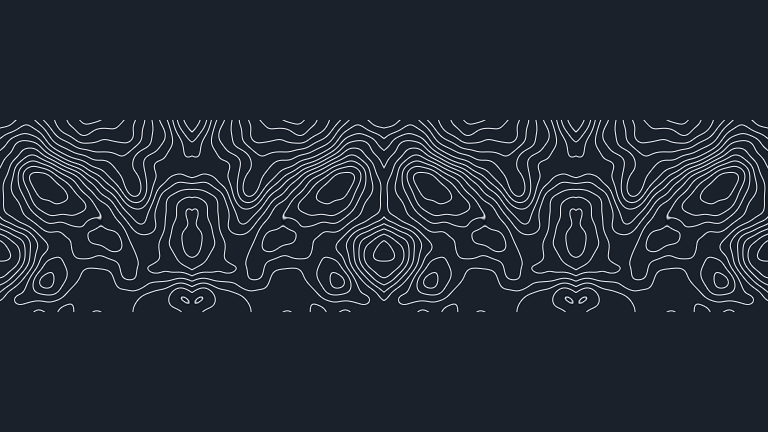
Give the GLSL for this pattern, as a Shadertoy shader.

```glsl
#define BAND 0.4444          // band height, in canvas heights
#define LINE_WIDTH 0.0024    // in canvas heights
#define HALO_WIDTH 0.0078
#define RELIEF 1.3           // contour levels per unit of hill height
#define SLOPE 4.0            // fall from the bottom to the top of the band
#define RIPPLE 0.75
#define RIPPLE_FREQ 13.0
#define GROUND vec3(0.10, 0.13, 0.17)
#define SHADE vec3(0.05, 0.08, 0.13)
#define INK vec3(0.95, 0.95, 0.96)

// Hills and hollows of one tile: centre, radius, height
const int HILL_COUNT = 11;
const vec4 HILLS[HILL_COUNT] = vec4[HILL_COUNT](
    vec4(0.17, 0.67, 0.23, 5.2),
    vec4(0.42, 0.54, 0.23, 3.4),
    vec4(0.00, 0.34, 0.17, -3.0),
    vec4(0.60, 0.29, 0.18, 2.6),
    vec4(0.69, 0.65, 0.11, -2.0),
    vec4(0.97, 0.55, 0.21, 4.2),
    vec4(1.00, 0.27, 0.16, 3.6),
    vec4(1.00, 1.05, 0.21, 5.0),
    vec4(0.50, 1.00, 0.21, -3.0),
    vec4(0.22, 0.17, 0.14, 2.6),
    vec4(1.00, 0.04, 0.12, -2.2));

// Layered sines, turned and refined at each octave
float ripples(vec2 p) {
    const mat2 turn = mat2(0.8, 0.6, -0.6, 0.8);
    float sum = 0.0, amp = RIPPLE;
    p = p * RIPPLE_FREQ + vec2(0.7, 1.9);
    for (int i = 0; i < 3; i++) {
        sum += amp * sin(p.x + 0.5 * sin(p.y * 0.7)) * sin(p.y);
        p = turn * p * 1.7 + 2.3;
        amp *= 0.45;
    }
    return sum;
}

float terrain(vec2 p) {
    vec2 warped = p + 0.018 * sin(p.yx * 17.0 + vec2(0.4, 2.1));
    float h = -SLOPE * p.y;
    for (int i = 0; i < HILL_COUNT; i++) {
        vec2 d = (warped - HILLS[i].xy) / HILLS[i].z;
        h += RELIEF * HILLS[i].w * exp(-dot(d, d));
    }
    return h + ripples(p);
}

// Distance to the nearest whole level, in tile units
float contourDistance(vec2 p) {
    vec2 e = vec2(0.002, 0.0);
    vec2 grad = vec2(terrain(p + e.xy) - terrain(p - e.xy),
                     terrain(p + e.yx) - terrain(p - e.yx)) / (2.0 * e.x);
    float level = abs(fract(terrain(p)) - 0.5);
    return (0.5 - level) / max(length(grad), 5.0);
}

// Box-filtered coverage of a stroke
float stroke(float d, float width, float pixel) {
    vec2 edges = (d + vec2(0.5, -0.5) * width) / pixel;
    edges = clamp(edges + 0.5, 0.0, 1.0);
    return edges.x - edges.y;
}

void mainImage(out vec4 fragColor, in vec2 fragCoord) {
    float pixel = 1.0 / iResolution.y;
    vec2 pos = (fragCoord - 0.5 * iResolution.xy) * pixel;

    // Mirrored tiles along a single band
    vec2 tile = pos / BAND;
    tile.x = abs(mod(tile.x + 1.0, 2.0) - 1.0);
    tile.y += 0.5;
    float inside = clamp((0.5 * BAND - abs(pos.y)) / pixel + 0.5, 0.0, 1.0);

    // Contour lines with a thin dark rim
    float d = contourDistance(tile) * BAND;
    vec3 color = mix(GROUND, SHADE, inside * stroke(d, HALO_WIDTH, pixel));
    color = mix(color, INK, inside * stroke(d, LINE_WIDTH, pixel));
    fragColor = vec4(color, 1.0);
}
```
